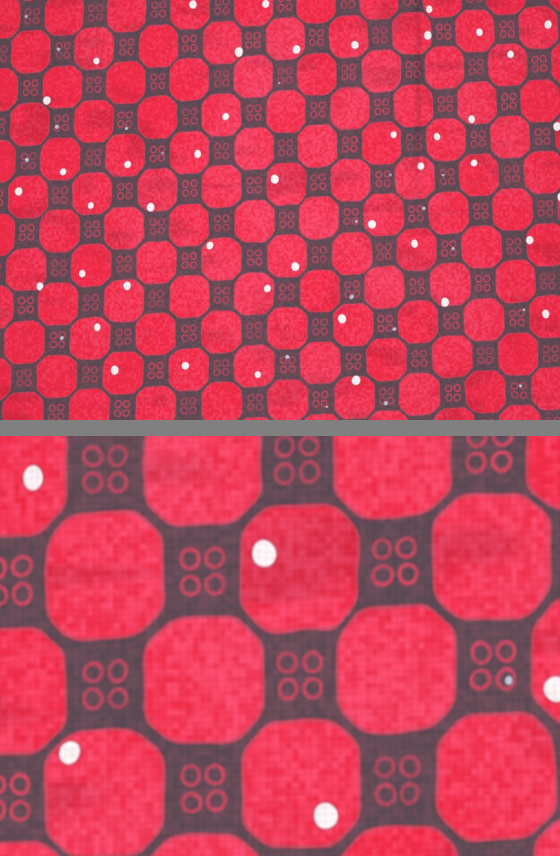
Top, the full canvas; bottom, a detail of the centre.
This pattern is drawn by a Shadertoy shader. Its source:

```glsl
const vec3 RED = vec3(0.94, 0.17, 0.28);
const vec3 PINK = vec3(0.95, 0.29, 0.42);
const vec3 ROSE = vec3(0.73, 0.31, 0.39);
const vec3 CHARCOAL = vec3(0.36, 0.285, 0.325);
const vec3 MAUVE = vec3(0.52, 0.31, 0.37);
const vec3 WHITE = vec3(0.97, 0.93, 0.94);
const vec3 PALE_BLUE = vec3(0.74, 0.76, 0.84);

// One lattice period, as fractions of the canvas height
const vec2 PERIOD = vec2(0.1528, 0.1722);

vec3 hash3(vec2 p) {
    vec3 q = fract(p.xyx * vec3(0.1031, 0.1030, 0.0973));
    q += dot(q, q.yxz + 33.33);
    return fract((q.xxy + q.yzz) * q.zyx);
}

float noise(vec2 p) {
    vec2 i = floor(p), f = fract(p);
    f = f * f * (3.0 - 2.0 * f);
    float low = mix(hash3(i).x, hash3(i + vec2(1, 0)).x, f.x);
    float high = mix(hash3(i + vec2(0, 1)).x, hash3(i + vec2(1, 1)).x, f.x);
    return mix(low, high, f.y);
}

float smoothMax(float a, float b, float k) {
    float h = max(k - abs(a - b), 0.0) / k;
    return max(a, b) + 0.25 * h * h * k;
}

float octagon(vec2 p, vec2 halfSize, float diagonal) {
    vec2 a = abs(p), d = a - halfSize;
    float cut = (a.x + a.y - diagonal) * 0.7071;
    return smoothMax(smoothMax(d.x, d.y, 0.004), cut, 0.007);
}

float fourRings(vec2 p, vec2 offset, float radius, float halfWidth) {
    vec2 d = abs(p) - offset;
    return abs(length(d * vec2(1.04, 0.96)) - radius) - halfWidth;
}

float cover(float d, float soft) {
    return 1.0 - smoothstep(-soft, soft, d);
}

// Tilted, slightly fanned cloth measured in lattice periods
vec2 clothCoord(vec2 uv) {
    vec2 d = uv - vec2(0.5278, 0.7274);
    float rise = 0.049 * d.x - 0.0058 * d.x * d.x;
    return vec2(d.x / (0.1523 - 0.0075 * d.y), (d.y - rise) / PERIOD.y);
}

void mainImage(out vec4 fragColor, in vec2 fragCoord) {
    vec2 uv = fragCoord / iResolution.y;
    float pixel = 1.0 / iResolution.y;
    float soft = max(0.0018, pixel);
    vec2 center = uv - 0.5 * iResolution.xy / iResolution.y;

    // Uneven dye, grain and frayed edges
    float grain = noise(uv * 190.0) - 0.5;
    float blotch = noise(uv * 9.0 + 4.0) - 0.5;
    float wear = noise(uv * 60.0 + 17.0);
    vec2 wobble = vec2(noise(uv * 45.0), noise(uv * 45.0 + 31.0)) - 0.5;
    vec2 cloth = clothCoord(uv + 0.0025 * wobble);

    vec3 color = mix(CHARCOAL, MAUVE, clamp(0.17 + 0.45 * grain + 0.3 * blotch, 0.0, 1.0));

    // Groups of rings on the dark squares, with a few small pale chips
    for (int k = 0; k < 2; k++) {
        vec2 shift = 0.5 * vec2(k, 1 - k);
        vec2 id = floor(cloth - shift + 0.5);
        vec3 rnd = hash3(2.0 * (id + shift) + 90.0);
        vec2 p = (cloth - shift - id) * PERIOD - 0.002 * (rnd.xy - 0.5);
        float rings = fourRings(p, vec2(0.0098, 0.0107), 0.0071, 0.0018);
        float ink = (0.72 + 0.28 * rnd.y) * mix(0.7, 1.0, wear);
        color = mix(color, vec3(0.83, 0.28, 0.38), ink * cover(rings, soft));
        vec2 chipAt = (rnd.yx - 0.5) * 0.045;
        float chip = length(p - chipAt) - 0.0065 + 0.007 * wear;
        color = mix(color, PALE_BLUE, step(rnd.z, 0.2) * cover(chip, soft));
    }

    // Red octagons on two interleaved lattices
    for (int k = 0; k < 2; k++) {
        vec2 shift = vec2(0.5 * float(k));
        vec2 id = floor(cloth - shift + 0.5);
        vec3 rnd = hash3(2.0 * (id + shift) + 40.0);
        vec3 spot = hash3(2.0 * (id + shift) + 140.0);
        vec2 p = (cloth - shift - id) * PERIOD - 0.003 * (rnd.xy - 0.5);
        float d = octagon(p, vec2(0.0472, 0.0508), 0.0765);

        float pinkness = 0.62 - 0.65 * length(center) + 0.9 * grain
                       + 0.5 * blotch + 0.3 * (rnd.z - 0.5);
        vec3 red = mix(RED, PINK, clamp(pinkness, 0.0, 1.0));
        red *= 1.0 - 0.09 * smoothstep(0.55, 0.9, noise(uv * vec2(14.0, 38.0) + rnd.xy));
        red = mix(red, ROSE, 0.75 * cover(abs(d + 0.0012) - 0.0013, soft));
        color = mix(color, red, cover(d, soft));

        // Scattered white spots
        vec2 spotAt = (spot.xy - 0.5) * vec2(0.082, 0.086);
        float radius = mix(0.0075, 0.0105, rnd.x);
        float dotShape = length((p - spotAt) * vec2(1.06, 0.94)) - radius;
        float present = step(spot.z, 0.46);
        color = mix(color, MAUVE, 0.35 * present * cover(dotShape - 0.0012, soft));
        color = mix(color, WHITE, present * cover(dotShape, soft));
    }

    // Fine weave, a faint fold and darker corners
    vec2 thread = abs(fract(cloth * vec2(27.0, 31.0)) - 0.5) - 0.25;
    color *= 1.0 + 0.06 * (thread.x + thread.y) + 0.05 * grain;
    float fold = exp(-pow((uv.x - 0.995 - 0.01 * blotch) / 0.008, 2.0));
    color *= 1.0 - 0.13 * fold * smoothstep(0.4, 0.8, uv.y);
    color *= 1.02 - 0.08 * dot(center, center);

    fragColor = vec4(clamp(color, 0.0, 1.0), 1.0);
}
```
